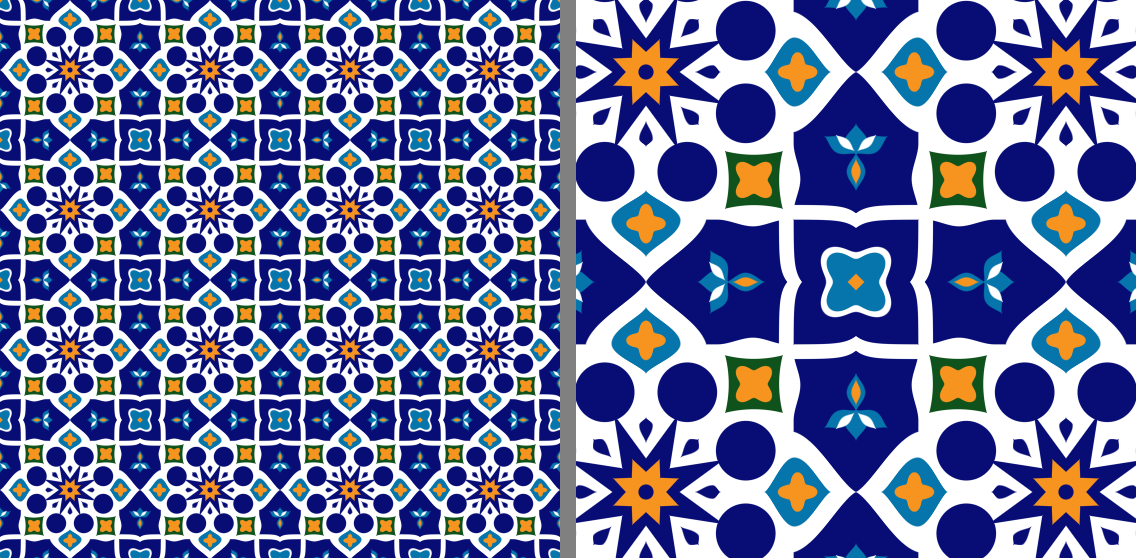
Left, the full canvas; right, a detail of the centre.
Write a Shadertoy shader that draws this pattern.

```glsl
// Glazed tile pattern: eight-fold rosettes joined by a white bracketed lattice.
// One cell is folded into a single octant, then layered flat shapes are painted
// from signed distances, each smoothed over about one pixel.

const float PI = 3.14159265;
const float REPEATS = 4.0;        // cells across the canvas width

const vec3 NAVY   = vec3(0.03, 0.05, 0.46);
const vec3 WHITE  = vec3(1.00, 1.00, 1.00);
const vec3 BLUE   = vec3(0.02, 0.46, 0.67);
const vec3 ORANGE = vec3(0.97, 0.58, 0.12);
const vec3 GREEN  = vec3(0.06, 0.32, 0.11);

// Lengths below are fractions of one cell
const float BAND_OFFSET  = 0.166; // lattice line to cell edge
const float BAND_HALF    = 0.0175;
const float CUSP_DEPTH   = 0.020;
const float DISC_ORBIT   = 0.257;
const float DISC_RADIUS  = 0.071;
const float GREEN_CENTRE = 0.257;
const float GREEN_HALF   = 0.060;
const float PETAL_CENTRE = 0.361;
const float OUTLINE      = 0.013; // white rim of the corner flower

// Paints colour where d < 0
void paint(inout vec3 base, vec3 colour, float d, float pixel) {
    base = mix(base, colour, 1.0 - smoothstep(-0.7 * pixel, 0.7 * pixel, d));
}

// Pointed shape along x from start to end, widest at belly
float ogee(vec2 p, float start, float end, float belly, float halfWidth) {
    float t = min((p.x - start) / (belly - start), (end - p.x) / (end - belly));
    float h = halfWidth * pow(sin(clamp(t, 0.0, 1.0) * PI * 0.5), 1.35);
    return max((abs(p.y) - h) * 0.75, max(start - p.x, p.x - end));
}

// Symmetric leaf from a to b
float leaf(vec2 p, vec2 a, vec2 b, float halfWidth) {
    float len = length(b - a);
    vec2 dir = (b - a) / len;
    vec2 q = vec2(dot(p - a, dir), dot(p - a, vec2(-dir.y, dir.x)));
    return ogee(q, 0.0, len, len * 0.5, halfWidth);
}

// Four-lobed flower; positive swing puts lobes on the axes, negative on diagonals
float quatrefoil(vec2 p, float radius, float swing) {
    float r2 = max(dot(p, p), 1e-6);
    float cos4 = 1.0 - 8.0 * p.x * p.x * p.y * p.y / (r2 * r2);
    return (sqrt(r2) - radius - swing * cos4) * 0.8;
}

// Star of eight points, in a sector folded about one point
float star(vec2 q, float tip, float valley) {
    vec2 edge = valley * vec2(cos(PI / 8.0), sin(PI / 8.0)) - vec2(tip, 0.0);
    return dot(vec2(q.x - tip, abs(q.y)), normalize(vec2(edge.y, -edge.x)));
}

// Folds the angle into one of eight sectors
vec2 sector(vec2 p, float turn) {
    float a = mod(atan(p.y, p.x) + turn, PI / 4.0) - PI / 8.0;
    return length(p) * vec2(cos(a), sin(a));
}

// Curved position of the lattice line, measured from the cell edge
float bandCurve(float t) {
    float swell = smoothstep(0.165, 0.245, t) - smoothstep(0.245, 0.33, t);
    return BAND_OFFSET - 0.016 * swell - CUSP_DEPTH * exp(-t / 0.025);
}

void mainImage(out vec4 fragColor, in vec2 fragCoord) {
    float pixel = REPEATS / iResolution.x;
    vec2 uv = vec2(fragCoord.x, iResolution.y - fragCoord.y) * pixel;

    // Fold the cell: p from the rosette centre, c from the cell corner
    vec2 p = abs(fract(uv) - 0.5);
    p = vec2(max(p.x, p.y), min(p.x, p.y));
    vec2 c = 0.5 - p;
    vec3 col = NAVY;

    // White lattice, rosette ground and pointed petal grounds
    vec2 fromBand = c - vec2(bandCurve(c.y), bandCurve(c.x));
    float lattice = min(abs(fromBand.x), abs(fromBand.y)) - BAND_HALF;
    float ground = max(-fromBand.x, -fromBand.y);
    float petalGround = ogee(p, 0.17, 0.501, 0.335, 0.146);
    paint(col, WHITE, min(min(lattice, ground), petalGround), pixel);

    // Rosette: navy discs, long star, drops, orange star and eye
    vec2 ray = sector(p, 0.0);
    vec2 gap = sector(p, PI / 8.0);
    float discs = length(ray - vec2(DISC_ORBIT, 0.0)) - DISC_RADIUS;
    float drops = ogee(gap, 0.117, 0.177, 0.159, 0.016);
    paint(col, NAVY, min(min(discs, drops), star(ray, 0.20, 0.080)), pixel);
    paint(col, ORANGE, star(ray, 0.084, 0.048), pixel);
    paint(col, NAVY, length(p) - 0.018, pixel);

    // Axis petals
    paint(col, BLUE, ogee(p, 0.282, 0.440, 0.353, 0.082), pixel);
    paint(col, ORANGE, quatrefoil(p - vec2(PETAL_CENTRE, 0.0), 0.037, 0.010), pixel);

    // Green tiles with bowed sides
    vec2 g = p - GREEN_CENTRE;
    vec2 bow = abs(g) - GREEN_HALF - 1.8 * g.yx * g.yx;
    paint(col, GREEN, max(bow.x, bow.y), pixel);
    paint(col, ORANGE, quatrefoil(g, 0.044, -0.011), pixel);

    // Tulip and almond on the cell edge
    vec2 stem = vec2(p.y, c.x);
    float wings = leaf(stem, vec2(0.195, 0.0), vec2(0.153, 0.075), 0.020);
    float heart = ogee(stem, 0.123, 0.198, 0.168, 0.028);
    float almond = ogee(stem, 0.192, 0.283, 0.237, 0.022);
    paint(col, BLUE, min(min(wings, heart), almond), pixel);
    paint(col, WHITE, leaf(stem, vec2(0.188, 0.004), vec2(0.150, 0.048), 0.010), pixel);
    paint(col, ORANGE, ogee(stem, 0.207, 0.268, 0.237, 0.011), pixel);

    // Corner flower
    float flower = quatrefoil(c, 0.072, -0.017);
    paint(col, WHITE, flower - OUTLINE, pixel);
    paint(col, BLUE, flower, pixel);
    paint(col, ORANGE, (c.x + c.y - 0.020) * 0.707, pixel);

    fragColor = vec4(col, 1.0);
}
```
